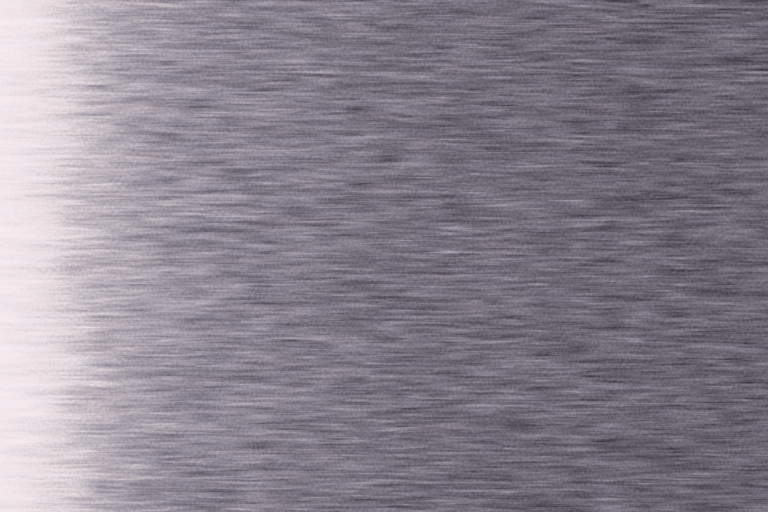
This texture is drawn by a Shadertoy shader. Its source:

```glsl
// Brushed metal sheet with a soft highlight along its left side.
// Stretched gradient noise gives fine horizontal brush marks and sparse
// scratches, on top of a falling brightness curve and a cool to warm tint.

// Pseudo-random unit gradient for a lattice cell
vec2 cellGradient(vec2 cell) {
    uvec2 q = uvec2(ivec2(cell)) * uvec2(1597334673u, 3812015801u);
    uint h = (q.x ^ q.y) * 1597334673u;
    h = (h ^ (h >> 15)) * 2246822519u;
    h ^= h >> 13;
    float angle = 6.28318 * float(h & 65535u) / 65536.0;
    return vec2(cos(angle), sin(angle));
}

float gradientNoise(vec2 p) {
    vec2 cell = floor(p), f = p - cell;
    vec2 w = f * f * f * (f * (f * 6.0 - 15.0) + 10.0);
    vec2 e = vec2(0.0, 1.0);
    float a = dot(cellGradient(cell), f);
    float b = dot(cellGradient(cell + e.yx), f - e.yx);
    float c = dot(cellGradient(cell + e.xy), f - e.xy);
    float d = dot(cellGradient(cell + e.yy), f - e.yy);
    return mix(mix(a, b, w.x), mix(c, d, w.x), w.y);
}

// Brush marks: each octave is finer, shorter and stronger
float brushMarks(vec2 p, float softness) {
    float sum = 0.0;
    vec2 frequency = vec2(3.3, 37.0);
    float amplitude = 0.06;
    for (int i = 0; i < 4; i++) {
        vec2 offset = vec2(17.3, 41.7) * float(i + 1);
        float fade = 1.0 - softness * float(i) * 0.2;
        sum += amplitude * fade * gradientNoise(p * frequency + offset);
        frequency *= vec2(1.7, 1.72);
        amplitude *= 1.27;
    }
    return sum;
}

// Thin sparse lines, positive where bright and negative where dark
float scratches(vec2 p) {
    float sum = 0.0;
    for (int i = 0; i < 3; i++) {
        vec2 frequency = vec2(7.0 + 4.0 * float(i), 125.0 + 24.0 * float(i));
        float n = gradientNoise(p * frequency + 91.2 + 33.7 * float(i));
        sum += smoothstep(0.26, 0.6, n) - smoothstep(0.26, 0.6, -n);
    }
    return sum;
}

void mainImage(out vec4 fragColor, in vec2 fragCoord) {
    vec2 p = fragCoord / iResolution.y;
    float x = fragCoord.x / iResolution.x;

    // The brush marks fray the edge of the highlight
    float fray = gradientNoise(p * vec2(5.0, 48.0) + 7.4)
               + 0.6 * gradientNoise(p * vec2(2.0, 7.0) + 3.6);
    float glowX = max(x + 0.03 * fray, 0.0);
    float glow = exp(-glowX * glowX / 0.016);
    float shade = 0.4 + 0.41 * exp(-x / 0.3) + 0.24 * glow;
    shade -= 0.03 * smoothstep(0.25, 0.0, p.y) * (1.0 - x);

    // Marks, scratches, then fine grain on a slanted lattice
    shade += brushMarks(p, glow) * (0.7 + 0.5 * shade);
    shade += 0.085 * (1.0 - 0.5 * glow) * scratches(p);
    vec2 slanted = mat2(0.8, 0.6, -0.6, 0.8) * p;
    shade += 0.075 * gradientNoise(slanted * 175.0 + 5.3);

    // Soft shoulder keeps detail in the highlight
    float excess = max(shade - 0.85, 0.0);
    shade -= excess * excess / (excess + 0.2);

    // Violet grey in the shadows, rosy white in the light
    vec3 tint = mix(vec3(1.0, 0.95, 1.06), vec3(1.0, 0.953, 0.972),
                    smoothstep(0.42, 0.92, shade));
    float hue = gradientNoise(p * vec2(9.0, 40.0) + 23.8);
    tint += vec3(0.012, 0.0, -0.012) * hue;
    fragColor = vec4(clamp(shade * tint, 0.0, 1.0), 1.0);
}
```
